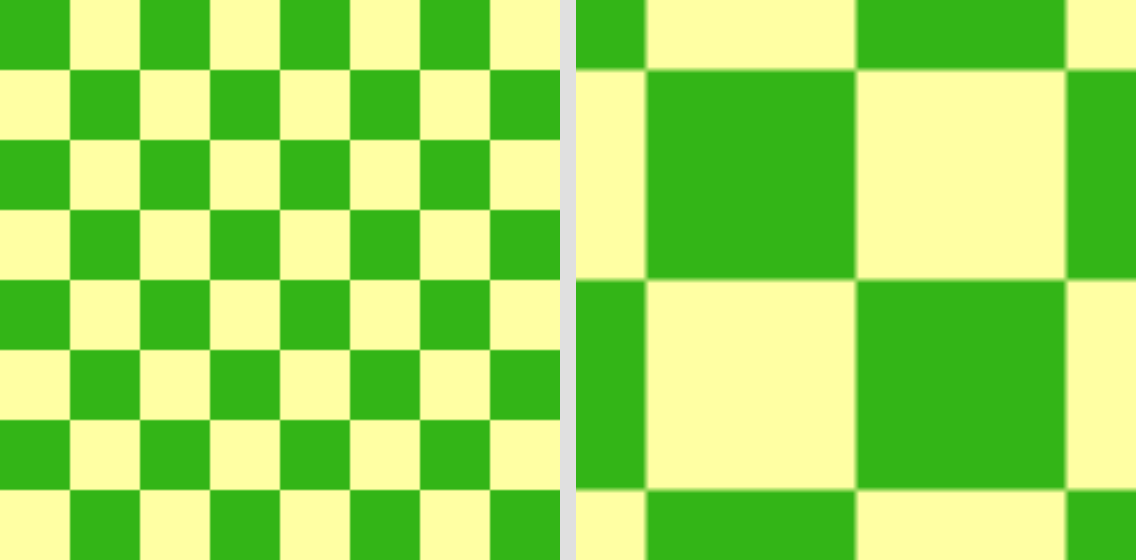
Left: the whole. Right: its middle third, enlarged.
Give the GLSL for this pattern, as a three.js fragment shader.

```glsl
// Draws a flat two-colour checkerboard with a pale square at the lower left.
// Each axis gives a signed wave that flips at every cell line; the product of
// the two waves picks the colour, with a narrow linear ramp along the edges.

#define CELLS 8.0
#define EDGE_HALF_WIDTH (1.0 / 512.0)
#define CREAM vec3(1.0, 1.0, 0.64)
#define GREEN vec3(0.2, 0.71, 0.09)

varying vec2 vUv;

// Signed distance to the nearest cell line, positive in even cells
vec2 cellWave(vec2 p) {
  return 0.5 - abs(mod(p + 0.5, 2.0) - 1.0);
}

void main() {
  // Cell coordinates, held inside the outer cells so the border stays crisp
  vec2 cell = clamp(vUv * CELLS, 0.5, CELLS - 0.5);

  // Alternating sign per axis, softened across each cell line
  vec2 side = clamp(cellWave(cell) / (EDGE_HALF_WIDTH * CELLS), -1.0, 1.0);

  // Equal signs give cream, opposite signs give green
  float creamShare = 0.5 + 0.5 * side.x * side.y;
  gl_FragColor = vec4(mix(GREEN, CREAM, creamShare), 1.0);
}
```
